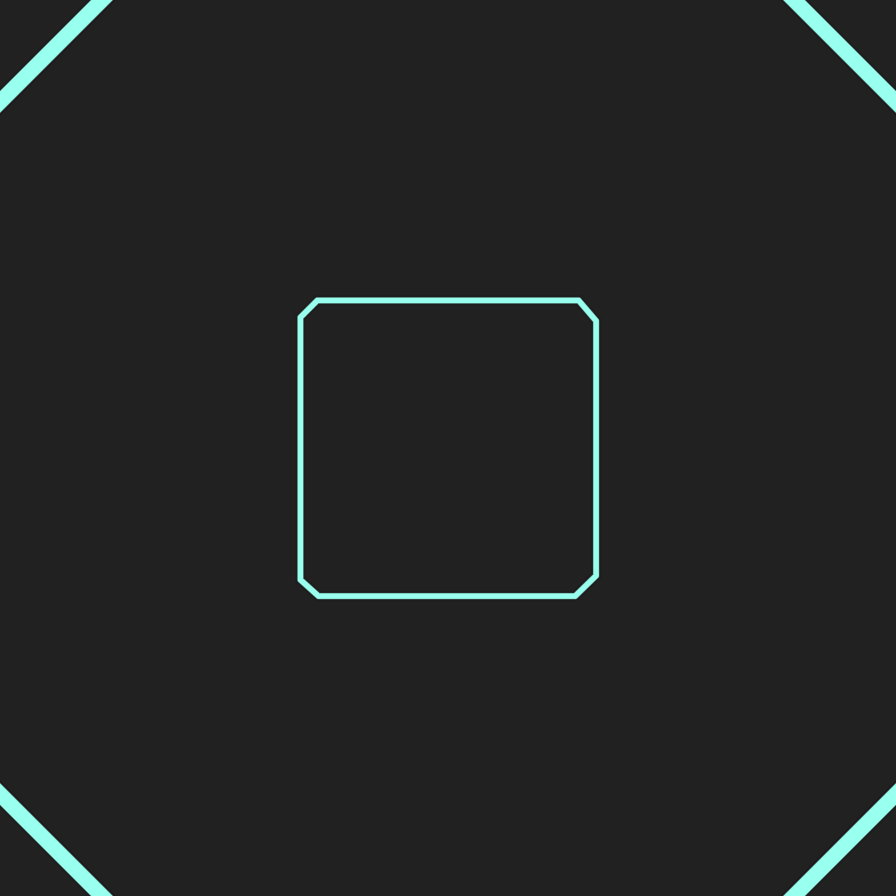
A three.js fragment shader for this background:

```glsl
// Charcoal panel with mint diagonal corner bars and a thin chamfered square frame.
varying vec2 vUv;

float segmentDistance(vec2 p, vec2 a, vec2 b) {
  vec2 along = b - a;
  float t = clamp(dot(p - a, along) / dot(along, along), 0.0, 1.0);
  return length(p - a - along * t);
}

// Distance to the outline of a square whose corners are cut by a given amount.
float chamferedOutline(vec2 p, float halfSize, vec2 cut) {
  vec2 q = abs(p);
  vec2 topEnd = vec2(halfSize - cut.x, halfSize);
  vec2 sideEnd = vec2(halfSize, halfSize - cut.y);
  float top = segmentDistance(q, vec2(0.0, halfSize), topEnd);
  float side = segmentDistance(q, vec2(halfSize, 0.0), sideEnd);
  return min(min(top, side), segmentDistance(q, topEnd, sideEnd));
}

// Smooth coverage, one inside the shape.
float fill(float d) {
  return 1.0 - smoothstep(-0.001, 0.001, d);
}

void main() {
  vec3 charcoal = vec3(0.129);
  vec3 shade = vec3(0.11, 0.095, 0.095);
  vec3 mint = vec3(0.6, 1.0, 0.935);

  // Diagonal bars, folded into all four corners
  vec2 corner = 0.5 - abs(vUv - 0.5);
  float bars = (abs(corner.x + corner.y - 0.1138) - 0.0122) * 0.7071;

  // Central frame, each corner cut slightly differently
  vec2 p = vUv - vec2(0.5003, 0.4997);
  vec2 upperCut = p.x < 0.0 ? vec2(0.0189, 0.0189) : vec2(0.0195, 0.0228);
  vec2 lowerCut = p.x < 0.0 ? vec2(0.0202, 0.0182) : vec2(0.0234, 0.0228);
  vec2 cut = p.y > 0.0 ? upperCut : lowerCut;
  float frame = chamferedOutline(p, 0.165, cut) - 0.0033;

  // Faint dark fringe beside the strokes, then the strokes
  float strokes = min(bars, frame);
  vec3 color = mix(charcoal, shade, 0.6 * fill(strokes - 0.0025));
  color = mix(color, mint, fill(strokes));
  gl_FragColor = vec4(color, 1.0);
}
```
